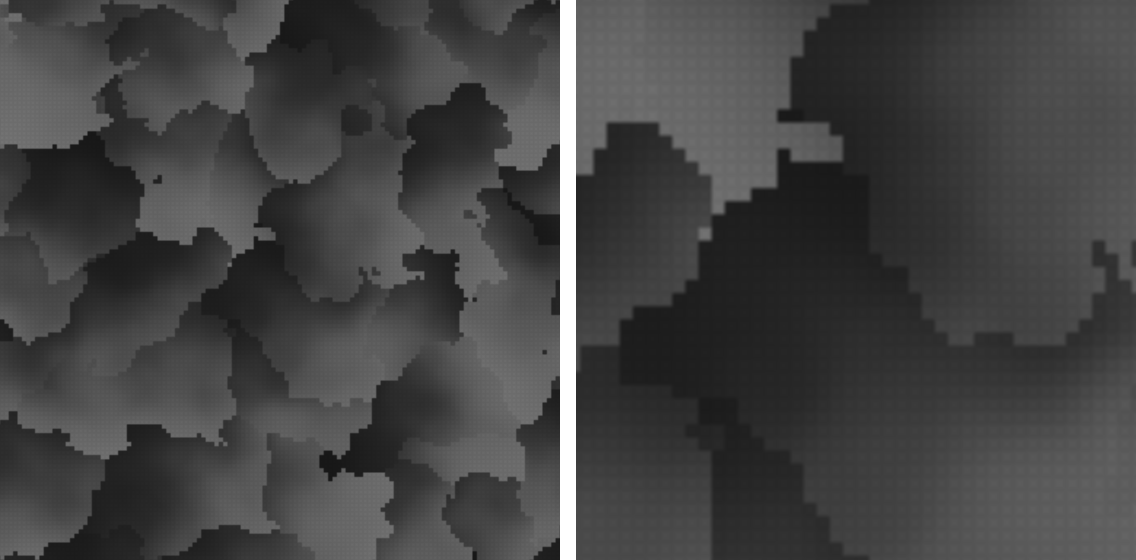
Left: the whole. Right: its middle third, enlarged.
A WebGL 1 fragment shader for this texture:

```glsl
precision highp float;
uniform vec2 u_resolution;

const float BLOCKS = 128.0;   // mosaic blocks across the canvas
const float FLAKES = 5.2;     // flakes across the canvas
const float MEAN_GRAY = 0.266;
const float GRAY_SPAN = 0.205;

vec2 hash2(vec2 p) {
  vec3 q = fract(p.xyx * vec3(0.1031, 0.1030, 0.0973));
  q += dot(q, q.yzx + 33.33);
  return fract((q.xx + q.yz) * q.zy);
}

vec2 unitVector(float angle) {
  return vec2(cos(angle), sin(angle));
}

float cornerRamp(vec2 corner, vec2 offset) {
  return dot(unitVector(6.2832 * hash2(corner).x), offset);
}

float gradientNoise(vec2 p) {
  vec2 i = floor(p);
  vec2 f = p - i;
  vec2 w = f * f * f * (f * (f * 6.0 - 15.0) + 10.0);
  vec2 e = vec2(1.0, 0.0);
  float low = mix(cornerRamp(i, f), cornerRamp(i + e, f - e), w.x);
  float high = mix(cornerRamp(i + e.yx, f - e.yx), cornerRamp(i + 1.0, f - 1.0), w.x);
  return mix(low, high, w.y);
}

vec2 noisePair(vec2 p) {
  return vec2(gradientNoise(p + 17.3), gradientNoise(p + 71.9));
}

// Bends the outlines broadly, then roughens them
vec2 warp(vec2 p) {
  return p + 0.55 * noisePair(p * 1.2)
           + 0.24 * noisePair(p * 3.1)
           + 0.10 * noisePair(p * 7.0);
}

// Distance in a rotated frame, shorter along the axis of the flake
float flakeDistance(vec2 offset, float angle, float stretch) {
  vec2 axis = unitVector(angle);
  vec2 local = vec2(dot(offset, axis), dot(offset, vec2(-axis.y, axis.x)));
  return length(local * vec2(1.0 / stretch, stretch));
}

// Gray of the nearest flake: a ramp, mostly dark above and light below
float flakeGray(vec2 uv) {
  vec2 p = uv * FLAKES + 20.0;
  vec2 bent = warp(p);
  vec2 home = floor(bent);
  float nearest = 100.0;
  vec2 center = home;
  vec2 traits = vec2(0.0);
  for (int y = -2; y <= 2; y++) {
    for (int x = -2; x <= 2; x++) {
      vec2 cell = home + vec2(float(x), float(y));
      vec2 seed = cell + hash2(cell + 3.7);
      vec2 look = hash2(cell + 51.2);
      float d = flakeDistance(bent - seed, 3.1416 * look.x, 1.0 + 0.4 * look.y);
      d += 0.25 * fract(look.x * 7.31);
      if (d < nearest) {
        nearest = d;
        center = seed;
        traits = look;
      }
    }
  }
  vec2 rampAxis = unitVector(-1.1 + 2.6 * (fract(traits.y * 5.7) - 0.5));
  float shade = 1.35 * dot(mix(p, bent, 0.4) - center, rampAxis);
  shade += 1.1 * (fract(traits.x * 13.1) - 0.5);
  shade += 0.5 * gradientNoise(p * 1.7 + 40.0);
  return MEAN_GRAY + GRAY_SPAN * shade / sqrt(1.0 + shade * shade);
}

// Blends four block centers with a narrow step, keeping stair edges clean
float mosaicGray(vec2 uv) {
  vec2 grid = uv * BLOCKS - 0.5;
  vec2 i = floor(grid);
  vec2 w = smoothstep(0.25, 0.75, grid - i);
  vec2 base = (i + 0.5) / BLOCKS;
  vec2 e = vec2(1.0 / BLOCKS, 0.0);
  float low = mix(flakeGray(base), flakeGray(base + e), w.x);
  float high = mix(flakeGray(base + e.yx), flakeGray(base + e.xx), w.x);
  return mix(low, high, w.y);
}

// Faint dark seams between blocks
float seamShade(vec2 uv, float depth) {
  vec2 wave = 0.5 + 0.5 * cos(6.2832 * uv * BLOCKS);
  return 1.0 - depth * max(wave.x, wave.y);
}

void main() {
  vec2 uv = gl_FragCoord.xy / min(u_resolution.x, u_resolution.y);
  float gray = mosaicGray(uv) * seamShade(uv, 0.05);
  gl_FragColor = vec4(vec3(gray * 1.03), 1.0);
}
```
